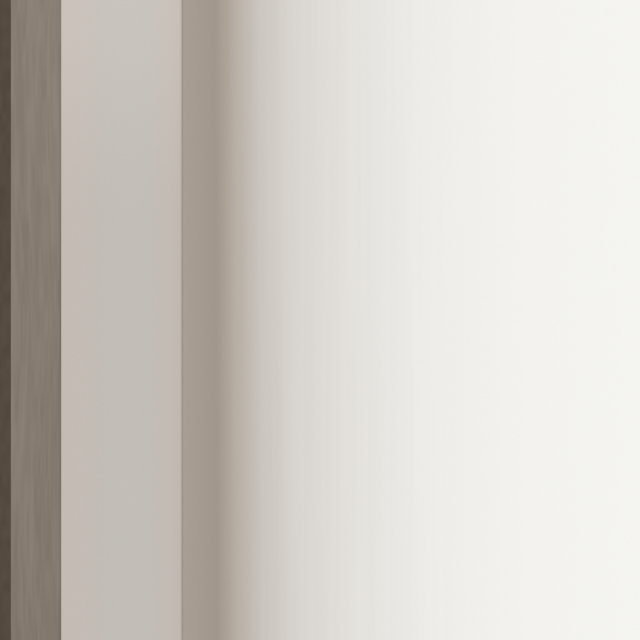
Reproduce this background procedurally as a Shadertoy shader.

```glsl
// A softly lit pale wall beside upright trim: a dark gap, a brushed wooden strip,
// a smooth panel and a shaded recess. Bands are antialiased steps across x; the
// wall is a chain of colour ramps, with stretched value noise for fine streaks.

const vec3 GAP_COLOR = vec3(0.335, 0.29, 0.25);
const vec3 WOOD_COLOR = vec3(0.525, 0.485, 0.445);
const vec3 PANEL_WARM = vec3(0.768, 0.735, 0.708);
const vec3 PANEL_COOL = vec3(0.758, 0.742, 0.718);
const vec3 RECESS_LIGHT = vec3(0.66, 0.622, 0.582);
const vec3 RECESS_DARK = vec3(0.635, 0.592, 0.55);

const float GAP_EDGE = 0.017;
const float WOOD_EDGE = 0.0955;
const float PANEL_EDGE = 0.284;

float hash(vec2 p) {
    return fract(sin(dot(p, vec2(127.1, 311.7))) * 43758.5453);
}

float valueNoise(vec2 p) {
    vec2 cell = floor(p);
    vec2 f = fract(p);
    f = f * f * (3.0 - 2.0 * f);
    float low = mix(hash(cell), hash(cell + vec2(1.0, 0.0)), f.x);
    float high = mix(hash(cell + vec2(0.0, 1.0)), hash(cell + vec2(1.0)), f.x);
    return mix(low, high, f.y);
}

// Zero-centred noise; a larger frequency along x gives upright streaks.
float streaks(vec2 uv, vec2 frequency) {
    return valueNoise(uv * frequency) - 0.5;
}

float edgeStep(float edge, float x, float pixel) {
    return smoothstep(edge - pixel, edge + pixel, x);
}

float thinLine(float center, float x, float width) {
    float d = (x - center) / width;
    return exp(-d * d);
}

// Blends towards the next colour between two positions.
vec3 ramp(vec3 color, vec3 next, float start, float end, float x) {
    return mix(color, next, clamp((x - start) / (end - start), 0.0, 1.0));
}

vec3 woodStrip(vec2 uv) {
    float bend = 0.004 * sin(uv.y * 9.0);
    vec2 grainUv = uv + vec2(bend, 0.0);
    float grain = 0.030 * streaks(grainUv, vec2(330.0, 22.0))
                + 0.025 * streaks(grainUv, vec2(110.0, 7.0));
    return WOOD_COLOR + grain + 0.02 * (uv.y - 0.5);
}

vec3 smoothPanel(vec2 uv) {
    float across = (uv.x - WOOD_EDGE) / (PANEL_EDGE - WOOD_EDGE);
    float coolness = smoothstep(0.1, 0.5, across) * (1.0 - smoothstep(0.6, 1.0, across));
    vec3 color = mix(PANEL_WARM, PANEL_COOL, coolness);
    color += 0.025 * smoothstep(0.65, 1.0, uv.y);
    return color - 0.012 * smoothstep(0.85, 1.0, across);
}

vec3 litWall(vec2 uv) {
    // The light reaches slightly farther left near the top.
    float lean = 0.014 * (uv.y - 0.5) * smoothstep(0.33, 0.45, uv.x);
    float x = uv.x + lean + 0.004 * streaks(uv, vec2(90.0, 2.0));
    vec3 color = ramp(RECESS_LIGHT, RECESS_DARK, PANEL_EDGE, 0.335, x);
    color = ramp(color, vec3(0.715, 0.68, 0.64), 0.338, 0.368, x);
    color = ramp(color, vec3(0.79, 0.77, 0.745), 0.368, 0.405, x);
    color = ramp(color, vec3(0.85, 0.835, 0.815), 0.405, 0.465, x);
    color = ramp(color, vec3(0.895, 0.885, 0.865), 0.465, 0.555, x);
    color = ramp(color, vec3(0.932, 0.927, 0.914), 0.555, 0.67, x);
    color = ramp(color, vec3(0.951, 0.949, 0.938), 0.67, 0.82, x);
    color = ramp(color, vec3(0.957, 0.956, 0.944), 0.82, 1.0, x);

    // Faint upright streaks fade towards the bright side.
    float visible = smoothstep(0.33, 0.42, uv.x) * (1.0 - smoothstep(0.55, 0.8, uv.x));
    return color + 0.010 * visible * streaks(uv, vec2(180.0, 3.0));
}

void mainImage(out vec4 fragColor, in vec2 fragCoord) {
    vec2 uv = fragCoord / iResolution.xy;
    float pixel = 0.8 / iResolution.x;

    // Upright bands, from left to right
    vec3 color = GAP_COLOR + 0.025 * streaks(uv, vec2(150.0, 60.0));
    color = mix(color, woodStrip(uv), edgeStep(GAP_EDGE, uv.x, pixel));
    color = mix(color, smoothPanel(uv), edgeStep(WOOD_EDGE, uv.x, pixel));
    color = mix(color, litWall(uv), edgeStep(PANEL_EDGE, uv.x, pixel));

    // Soft contact shadows along the joints
    color -= 0.035 * thinLine(WOOD_EDGE - 0.001, uv.x, 0.002);
    color -= 0.055 * thinLine(PANEL_EDGE, uv.x, 0.002);

    // Fine grain hides banding
    color += 0.004 * (hash(floor(uv * 512.0)) - 0.5);
    fragColor = vec4(clamp(color, 0.0, 1.0), 1.0);
}
```
